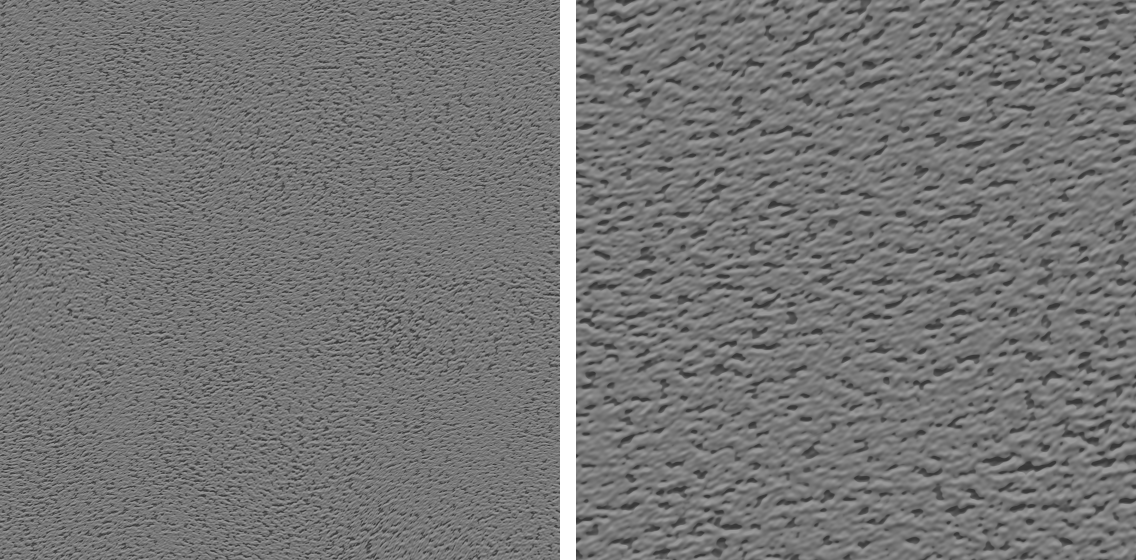
Left, the full canvas; right, a detail of the centre.
Reproduce this texture procedurally as a Shadertoy shader.

```glsl
#define PIT_SCALE vec2(92.0, 185.0)
#define GRAIN_SCALE vec2(210.0, 320.0)
#define PIT_LEVEL -0.16
#define PIT_SOFTNESS 0.20
#define PIT_DEPTH 0.15
#define RELIEF 0.27
#define LIGHT_STEP 0.002
#define TILT 0.12
#define BEND 0.12
#define BASE_GREY 0.472

// Integer hash giving a gradient with components in -1..1
vec2 hashGradient(vec2 cell) {
    uvec2 k = uvec2(ivec2(cell)) * uvec2(1597u, 3571u);
    uint n = (k.x ^ (k.y << 8)) * 747796u + k.y * 28411u;
    n = (n ^ (n >> 15)) * 73244475u;
    n = (n ^ (n >> 13)) * 73244475u;
    n ^= n >> 16;
    return vec2(n & 65535u, n >> 16) / 32767.5 - 1.0;
}

float gradientNoise(vec2 p) {
    vec2 cell = floor(p);
    vec2 f = p - cell;
    vec2 u = f * f * f * (f * (f * 6.0 - 15.0) + 10.0);
    vec2 e = vec2(1.0, 0.0);
    float a = dot(hashGradient(cell), f);
    float b = dot(hashGradient(cell + e.xy), f - e.xy);
    float c = dot(hashGradient(cell + e.yx), f - e.yx);
    float d = dot(hashGradient(cell + e.xx), f - e.xx);
    return mix(mix(a, b, u.x), mix(c, d, u.x), u.y);
}

mat2 rotation(float angle) {
    float c = cos(angle), s = sin(angle);
    return mat2(c, -s, s, c);
}

// Plaster surface: flattened lumps with finer grains on top
float plasterHeight(vec2 p) {
    float lumps = gradientNoise(p * PIT_SCALE);
    float grains = gradientNoise(rotation(0.3) * p * GRAIN_SCALE + 37.0);
    return lumps + 0.6 * grains;
}

float plasterTone(vec2 p) {
    // Slowly turning trowel direction
    vec2 q = p;
    q.y -= TILT * p.x + BEND * gradientNoise(p * 2.5 + 11.0);

    // Worn and rough patches
    float patchiness = gradientNoise(p * 4.0 + 5.0) + 0.6 * gradientNoise(p * 11.0 + 23.0);

    // Relief lit from above
    float h = plasterHeight(q);
    float slope = h - plasterHeight(q + vec2(0.0, LIGHT_STEP));
    float relief = slope * RELIEF * (1.0 - 0.35 * patchiness);

    // Dark pits, fewer where the surface is worn
    float level = PIT_LEVEL - 0.16 * patchiness;
    float pit = 1.0 - smoothstep(level - PIT_SOFTNESS, level, h);

    // Faint long trowel scratches
    float streak = gradientNoise(rotation(0.42) * p * vec2(14.0, 200.0) + 71.0);
    float scratch = smoothstep(0.32, 0.5, streak) * smoothstep(0.0, 0.3, patchiness);

    float tone = BASE_GREY + relief - PIT_DEPTH * pit - 0.05 * scratch;
    return clamp(tone, 0.22, 0.60);
}

void mainImage(out vec4 fragColor, in vec2 fragCoord) {
    // Four samples per pixel smooth the edges
    float tone = 0.0;
    for (int i = 0; i < 4; i++) {
        vec2 offset = vec2(i & 1, i >> 1) * 0.5 - 0.25;
        tone += 0.25 * plasterTone((fragCoord + offset) / iResolution.y);
    }
    fragColor = vec4(vec3(tone), 1.0);
}
```
